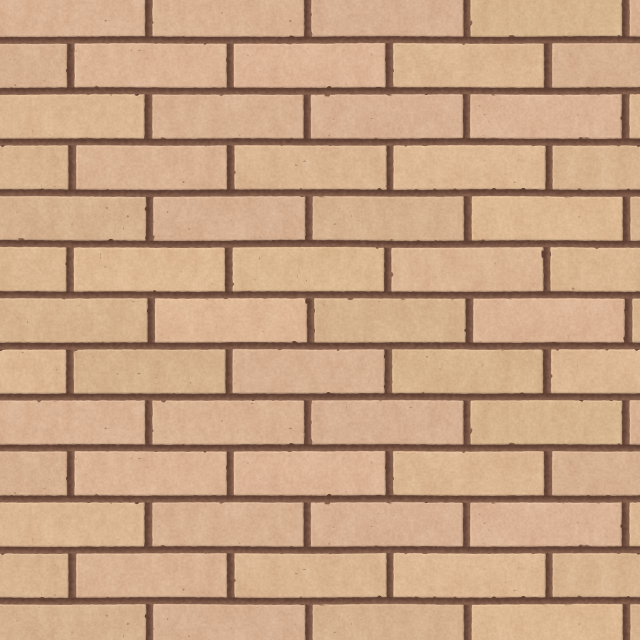
Give the GLSL for this texture, as a Shadertoy shader.

```glsl
// Running-bond wall of sandy buff bricks with recessed, shadowed brown mortar.

float hash(vec2 p) {
    vec3 q = fract(p.xyx * vec3(0.1031, 0.1030, 0.0973));
    q += dot(q, q.yzx + 33.33);
    return fract((q.x + q.y) * q.z);
}

vec2 gradient(vec2 cell) {
    float angle = 6.2832 * hash(cell);
    return vec2(cos(angle), sin(angle));
}

// Gradient noise, roughly -0.7 to 0.7
float noise(vec2 p) {
    vec2 i = floor(p), f = fract(p);
    vec2 s = f * f * f * (f * (f * 6.0 - 15.0) + 10.0);
    float a = dot(gradient(i), f);
    float b = dot(gradient(i + vec2(1, 0)), f - vec2(1, 0));
    float c = dot(gradient(i + vec2(0, 1)), f - vec2(0, 1));
    float d = dot(gradient(i + vec2(1, 1)), f - vec2(1, 1));
    return mix(mix(a, b, s.x), mix(c, d, s.x), s.y);
}

float roundedBox(vec2 p, vec2 halfSize, float radius) {
    vec2 q = abs(p) - halfSize + radius;
    return length(max(q, 0.0)) + min(max(q.x, q.y), 0.0) - radius;
}

void mainImage(out vec4 fragColor, in vec2 fragCoord) {
    vec2 uv = fragCoord / iResolution.xy;
    float soft = max(0.75 / iResolution.y, 0.0011);
    vec2 pitch = vec2(0.2484, 0.07966);

    // Courses, slightly wavy, each nudged sideways; every other one shifts half a brick
    vec2 grid;
    grid.y = (uv.y - 0.0612 + 0.0015 * noise(uv * vec2(6.0, 4.0))) / pitch.y;
    float course = floor(grid.y);
    float courseId = mod(course, 8.0);
    float nudge = 0.006 * (hash(vec2(courseId, 71.0)) - 0.5);
    grid.x = (uv.x - 0.110 - nudge) / pitch.x - 0.5 * mod(course, 2.0);

    // Variation repeats every four bricks and eight courses
    vec2 id = vec2(mod(floor(grid.x), 4.0), courseId);
    vec2 local = (fract(grid) - 0.5) * pitch;
    vec2 seeded = local + id * vec2(3.7, 5.3) + 20.0;

    // Brick outline with rough edges and occasional chips
    vec2 halfSize = 0.5 * pitch - vec2(0.0052, 0.0054);
    halfSize.x -= 0.0012 * hash(id + 40.0);
    float rough = noise(seeded * 130.0);
    float d = roundedBox(local, halfSize, 0.002);
    d += 0.0008 * rough + 0.003 * smoothstep(0.3, 0.6, noise(seeded * 65.0));
    float brick = 1.0 - smoothstep(-soft, soft, d);

    // Mortar: dark beneath and right of each brick, lighter toward the next one
    vec2 joint = (fract(grid + 0.5) - 0.5) * pitch;
    float litAcross = smoothstep(-0.005, 0.006, joint.x);
    float litDown = smoothstep(-0.005, 0.006, -joint.y);
    float lit = mix(litAcross, litDown, 1.0 - smoothstep(0.004, 0.007, abs(joint.y)));
    float grit = noise(uv * 170.0) + 0.5 * noise(uv * 75.0);
    vec3 mortar = mix(vec3(0.37, 0.25, 0.20), vec3(0.53, 0.385, 0.31),
                      clamp(lit + 0.35 * grit, 0.0, 1.0));

    // Brick face: own tint, cloudy firing stains, fine grain
    vec3 face = mix(vec3(0.855, 0.70, 0.585), vec3(0.85, 0.715, 0.56), hash(id + 7.0));
    face *= 0.975 + 0.04 * hash(id + 19.0);
    float cloud = noise(seeded * vec2(38.0, 20.0)) + 0.6 * noise(seeded * vec2(75.0, 55.0));
    face += cloud * vec3(0.025, 0.035, 0.035);
    float grain = noise(seeded * 240.0) + 0.7 * noise(seeded * 120.0 + 9.0);
    face += 0.035 * grain;

    // Sparse dark pits
    float pits = smoothstep(0.42, 0.6, noise(seeded * 150.0 + 31.0));
    pits *= smoothstep(0.0, 0.35, noise(seeded * 24.0 + 5.0));
    face *= 1.0 - 0.22 * pits;

    // Light catches the top and left arrises; bottom and right ones darken
    float bright = max(smoothstep(-0.004, -0.001, local.y - halfSize.y),
                       smoothstep(-0.004, -0.001, -local.x - halfSize.x));
    float dim = max(smoothstep(-0.0035, 0.0, -local.y - halfSize.y),
                    smoothstep(-0.0035, 0.0, local.x - halfSize.x));
    face += 0.055 * bright * (0.7 + rough);
    face *= 1.0 - 0.14 * dim;

    fragColor = vec4(mix(mortar, face, brick), 1.0);
}
```
